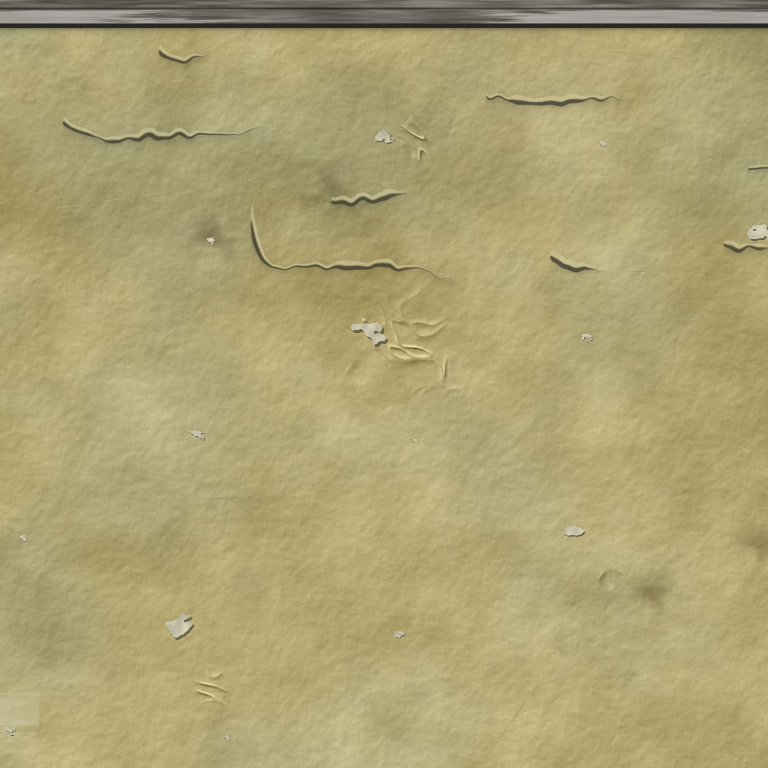
This texture is drawn by a WebGL 2 fragment shader. Its source:

```glsl
#version 300 es
precision highp float;
// Aged ochre plaster with cracks, flakes and scratches below a weathered grey rail.
uniform vec2 u_resolution;
out vec4 outColor;

float hash(vec2 p) {
  vec3 q = fract(p.xyx * 0.1031);
  q += dot(q, q.yzx + 33.33);
  return fract((q.x + q.y) * q.z);
}

vec2 hash2(float id, float seed) {
  return vec2(hash(vec2(id, seed)), hash(vec2(id + 57.0, seed + 13.0)));
}

float noise(vec2 p) {
  vec2 i = floor(p), f = fract(p);
  f = f * f * (3.0 - 2.0 * f);
  return mix(mix(hash(i), hash(i + vec2(1, 0)), f.x),
             mix(hash(i + vec2(0, 1)), hash(i + vec2(1, 1)), f.x), f.y);
}

float fbm(vec2 p) {
  float sum = 0.0, amp = 0.533;
  for (int i = 0; i < 4; i++) {
    sum += amp * noise(p);
    p = mat2(1.6, 1.2, -1.2, 1.6) * p + 17.3;
    amp *= 0.5;
  }
  return sum;
}

float fill(float d, float aa) { return 1.0 - smoothstep(-aa, aa, d); }

mat2 rotation(float a) { return mat2(cos(a), sin(a), -sin(a), cos(a)); }

float box(vec2 p, vec2 halfSize) {
  vec2 d = abs(p) - halfSize;
  return max(d.x, d.y);
}

// Plaster relief; wrinkled areas add sharp folds
float height(vec2 p, float wrinkle) {
  float folds = 1.0 - abs(2.0 * noise(p * 42.0 + 3.0 * noise(p * 25.0)) - 1.0);
  return 0.5 * fbm(p * 110.0) + 0.7 * fbm(p * 38.0) + 1.3 * wrinkle * folds * folds * folds;
}

float wrinkleMask(vec2 p) {
  float mask = 0.0, ragged = 0.09 * (fbm(p * 22.0) - 0.5);
  for (float i = 0.0; i < 5.0; i++) {
    vec2 center = fract(vec2(0.52, 0.54) + i * vec2(0.755, 0.57));
    float radius = 0.022 + 0.065 * exp(-2.0 * i);
    mask = max(mask, 1.0 - smoothstep(0.4 * radius, radius, length(p - center) + ragged));
  }
  return mask;
}

// Wandering line that curls upward at its left end
float crackPath(float x, float halfLen, float curl, float seed) {
  float wander = 0.03 * noise(vec2(x * 14.0 + 9.0, seed)) - 0.015;
  float jag = 0.008 * noise(vec2(x * 75.0 + 40.0, seed + 5.0));
  return wander + jag + curl * exp(-max(x + halfLen, 0.0) / 0.012);
}

// Gap, raised lip and soft shade of one crack
vec3 crack(vec2 p, float halfLen, float curl, float seed, float aa) {
  float y = crackPath(p.x, halfLen, curl, seed);
  float slope = (crackPath(p.x + 0.001, halfLen, curl, seed) - y) / 0.001;
  float d = (p.y - y) / sqrt(1.0 + slope * slope);
  float taper = smoothstep(-halfLen, 0.004 - halfLen, p.x)
              * (1.0 - smoothstep(0.3 * halfLen, halfLen, p.x));
  float w = taper * (0.0005 + 0.0024 * noise(vec2(p.x * 55.0 + 30.0, seed)));
  float lip = fill(abs(d - 2.2 * w - 0.0008) - w, aa);
  return vec3(fill(abs(d) - w, aa), lip, exp(-abs(d + 0.003) / 0.005)) * sqrt(taper);
}

// Ragged ellipse with a bite taken from its lower side
float chip(vec2 p, float size, float id) {
  vec2 q = rotation(0.9 * hash(vec2(id, 31.0)) - 0.45) * p * vec2(1.0, 1.4);
  float ragged = size * (noise(q * 2.2 / size + id * 7.0) - 0.5);
  float bite = length(q + vec2(0.2, 0.8 + 0.9 * hash(vec2(id, 8.0))) * size) - 0.85 * size;
  return max(length(q) - size, -bite) + ragged;
}

vec3 plaster(vec2 p, float aa) {
  float hue = smoothstep(0.3, 0.7, fbm(p * 5.0 + 31.0));
  vec3 color = mix(vec3(0.665, 0.64, 0.47), vec3(0.70, 0.645, 0.43), hue);
  color += 0.16 * fbm(p * 4.0 + 2.0) + 0.13 * fbm(p * 18.0) - 0.145;

  // Light from the upper left
  float wrinkle = wrinkleMask(p);
  vec2 toLight = vec2(-0.0008, 0.0013);
  color += 0.27 * (height(p - toLight, wrinkle) - height(p + toLight, wrinkle));

  // Brown stains
  for (float i = 0.0; i < 5.0; i++) {
    vec2 q = p - fract(vec2(0.71, 0.16) + i * vec2(0.57, 0.53));
    float stain = exp(-dot(q, q) / 0.0009) * smoothstep(0.35, 0.7, fbm(p * 30.0));
    color *= 1.0 - stain * vec3(0.22, 0.24, 0.28);
  }

  // Fine scratches, mostly level
  for (float i = 0.0; i < 20.0; i++) {
    vec2 r = hash2(i, 4.0);
    float turn = 2.0 * hash(vec2(i, 71.0)) - 1.0;
    vec2 q = rotation(1.5 * turn * turn * turn) * (p - hash2(i, 22.0) * vec2(1.0, 0.93));
    float line = fill(box(q, vec2(0.01 + 0.08 * r.x * r.x, 0.0005)), aa);
    line *= smoothstep(0.3, 0.65, noise(p * 65.0 + i));
    color = mix(color, vec3(0.82, 0.80, 0.66) * (r.y < 0.25 ? 0.6 : 1.0), 0.45 * line);
  }

  // Cracks across the upper part
  for (float i = 0.0; i < 8.0; i++) {
    vec2 center = fract(vec2(0.465, 0.06) + i * vec2(0.755, 0.57));
    float halfLen = mix(0.14, 0.035, smoothstep(1.5, 5.0, i));
    halfLen = min(halfLen, 0.02 + 0.6 * min(center.x, 1.0 - center.x));
    center.y = mix(0.62, 0.95, center.y);
    float curl = 0.06 * exp(-1.2 * i) + 0.03 * (hash(vec2(i, 3.0)) - 0.4);
    vec3 c = crack(p - center, halfLen, curl, i * 11.0, aa);
    color *= 1.0 - 0.13 * c.z;
    color = mix(color, vec3(0.81, 0.78, 0.62), 0.65 * c.y);
    color = mix(color, vec3(0.25, 0.24, 0.19), 0.8 * c.x);
  }

  // Pale flakes with a cast shadow
  for (float i = 0.0; i < 14.0; i++) {
    vec2 center = fract(vec2(0.48, 0.6) + i * vec2(0.755, 0.57));
    vec2 q = p - center * vec2(1.0, 0.9) - vec2(0.0, 0.03);
    float size = 0.003 + 0.019 * exp(-0.25 * i);
    float shadow = fill(chip(q + vec2(-0.12, 0.16) * size, size, i), 1.5 * aa);
    color = mix(color, vec3(0.30, 0.28, 0.21), 0.7 * shadow);
    vec3 flake = vec3(0.80, 0.78, 0.68) * (0.88 + 0.2 * noise(p * 120.0));
    color = mix(color, flake, fill(chip(q, size, i), aa));
  }

  // Scuffed patch at the left edge
  float scuff = fill(box(p - vec2(0.02, 0.077), vec2(0.031, 0.021)), aa);
  return mix(color, vec3(0.79, 0.77, 0.66), scuff * 0.75 * fbm(p * vec2(30.0, 140.0)));
}

// Weathered rail, layered by depth below the top edge
vec3 rail(vec2 p, float depth, float aa) {
  float streak = fbm(p * vec2(14.0, 260.0)) - 0.5;
  float bare = smoothstep(0.17, 0.28, abs(p.x - 0.44) + 0.3 * streak);
  bare *= smoothstep(-aa, aa, depth + 0.004 * streak - 0.014);
  vec3 color = mix(vec3(0.43, 0.41, 0.38), vec3(0.64, 0.63, 0.60), bare);
  color += mix(0.35, 0.12, bare) * streak;
  color *= 1.0 - 0.45 * fill(abs(depth - 0.011) - 0.0012, aa);
  return mix(vec3(0.16, 0.15, 0.15), color, fill(depth - 0.0305, aa));
}

void main() {
  vec2 p = gl_FragCoord.xy / u_resolution;
  float aa = 0.8 / u_resolution.y, depth = 1.0 - p.y, railDepth = 0.0365;
  vec3 color = plaster(p, aa) * (1.0 - 0.3 * exp(-max(depth - railDepth, 0.0) / 0.004));
  color = mix(color, rail(p, depth, aa), fill(depth - railDepth, aa));
  outColor = vec4(clamp(color, 0.0, 1.0), 1.0);
}
```
